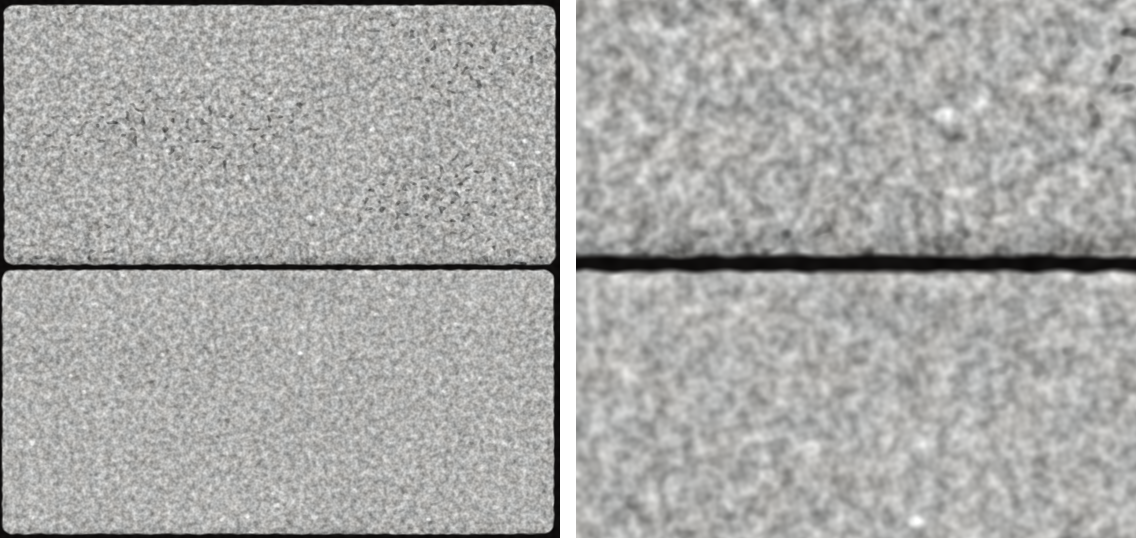
Left, the full canvas; right, a detail of the centre.
A WebGL 2 fragment shader for this texture:

```glsl
#version 300 es
precision highp float;
// Two wide concrete pavers stacked between narrow, nearly black joints.
// Rounded-box distances shape the stones; layered gradient noise makes the
// rough grain, clustered pits and pale aggregate flecks.

uniform vec2 u_resolution;
out vec4 outColor;

const vec3 JOINT = vec3(0.055, 0.05, 0.048);
const vec3 CONCRETE = vec3(0.680, 0.680, 0.672);
const float JOINT_Y = 0.5033;
const float CORNER = 0.019;

float hash(vec2 cell) {
    uvec2 q = uvec2(ivec2(cell)) * uvec2(1597u, 3812u);
    uint n = (q.x ^ q.y ^ 7919u) * 74779u;
    n = (n ^ (n >> 15u)) * 26699u;
    n = (n ^ (n >> 13u)) * 48271u;
    return float((n ^ (n >> 16u)) & 65535u) / 65535.0;
}

float cornerSlope(vec2 cell, vec2 offset) {
    float angle = 6.2832 * hash(cell);
    return dot(vec2(cos(angle), sin(angle)), offset);
}

// Signed gradient noise, about -0.7 to 0.7.
float noise(vec2 p) {
    vec2 i = floor(p), f = fract(p);
    vec2 w = f * f * f * (f * (f * 6.0 - 15.0) + 10.0);
    vec2 e = vec2(1.0, 0.0);
    float low = mix(cornerSlope(i, f), cornerSlope(i + e, f - e), w.x);
    float high = mix(cornerSlope(i + e.yx, f - e.yx),
                     cornerSlope(i + e.xx, f - e.xx), w.x);
    return mix(low, high, w.y);
}

float roundedBox(vec2 p, vec2 halfSize, float radius) {
    vec2 q = abs(p) - halfSize + radius;
    return length(max(q, 0.0)) + min(max(q.x, q.y), 0.0) - radius;
}

// Sand grain at several scales, turned between layers to hide the lattice.
float grain(vec2 p) {
    mat2 turn = mat2(0.8, 0.6, -0.6, 0.8);
    float sum = 0.0, frequency = 62.0, weight = 0.16;
    for (int i = 0; i < 3; i++) {
        sum += weight * noise(p * frequency + float(i) * 17.3);
        p = turn * p;
        frequency *= 1.75;
        weight *= i == 0 ? 1.35 : 0.65;
    }
    return sum;
}

// Sparse rounded chips, one possible chip per cell.
float flecks(vec2 p, float density, float chance) {
    vec2 cell = floor(p * density);
    vec2 shift = vec2(hash(cell + 31.0), hash(cell + 67.0)) - 0.5;
    vec2 local = fract(p * density) - 0.5 - 0.4 * shift;
    local.y *= 1.25;
    float radius = mix(0.12, 0.28, hash(cell + 113.0));
    float shape = 1.0 - smoothstep(radius * 0.4, radius + 0.1, length(local));
    return shape * step(1.0 - chance, hash(cell + 191.0));
}

// Dark crevices, gathered where the broad noise is high.
float pits(vec2 p, float amount) {
    float cluster = smoothstep(-0.25, 0.4, noise(p * vec2(4.0, 7.0) + 5.2));
    float hollow = smoothstep(0.16, 0.48, noise(p * vec2(72.0, 88.0) + 41.0));
    return amount * cluster * hollow;
}

vec3 stone(vec2 p, float edge, vec2 local, vec2 halfSize, float upper) {
    vec2 seed = p + 3.7 * upper + 2.0;
    float rough = mix(0.9, 1.08, upper);
    float tone = rough * grain(seed);
    tone += 0.028 * noise(seed * 7.0) + 0.02 * noise(seed * 19.0);
    tone -= pits(seed, mix(0.09, 0.25, upper));
    tone += 0.15 * flecks(seed, 42.0, 0.06);
    tone += mix(0.012, 0.004, upper);

    // Worn rim: pale along the top, shaded along the bottom.
    float rim = smoothstep(-0.014, -0.002, edge);
    float facing = smoothstep(-1.0, 1.0, local.y / halfSize.y);
    float lower = 1.0 - smoothstep(0.0, 0.025, local.y + halfSize.y);
    tone += rim * mix(-0.01, 0.05, facing);
    tone -= lower * mix(0.05, 0.13, upper) * (0.8 + noise(seed * 40.0));

    vec3 tint = vec3(0.012, 0.0, -0.012) * noise(seed * 31.0);
    return CONCRETE + tone + tint;
}

void main() {
    vec2 p = gl_FragCoord.xy / u_resolution.y;
    float width = u_resolution.x / u_resolution.y;

    // Row 0 is the lower paver, row 1 the slightly offset upper one.
    float upper = step(JOINT_Y, p.y);
    vec2 center = vec2(width * mix(0.4965, 0.4995, upper),
                       mix(0.2528, 0.7493, upper));
    vec2 halfSize = vec2(width * 0.4925, mix(0.2455, 0.2412, upper));
    vec2 local = p - center;

    float edge = roundedBox(local, halfSize, CORNER);
    edge += 0.0022 * noise(p * 58.0 + 9.0 * upper);
    float blur = max(0.0027, 0.8 / u_resolution.y);
    float cover = 1.0 - smoothstep(-blur, blur, edge);

    vec3 joint = JOINT + 0.035 * noise(p * 90.0);
    vec3 color = mix(joint, stone(p, edge, local, halfSize, upper), cover);
    outColor = vec4(clamp(color, 0.0, 1.0), 1.0);
}
```
